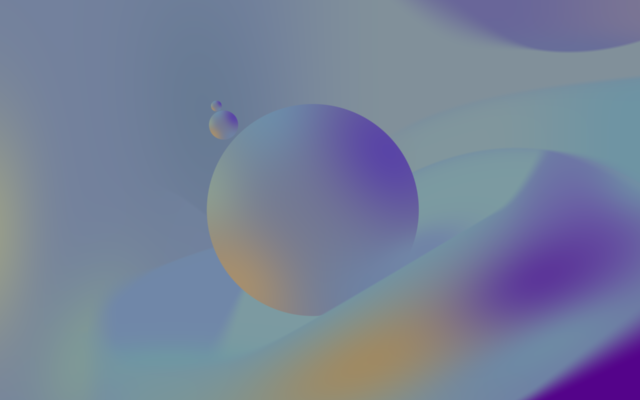
Write a WebGL 1 fragment shader that draws this background.

```glsl
precision highp float;
// Gradient spheres resting in a tilted bowl of soft, flowing violet and teal folds.
uniform vec2 u_resolution;

// Blends an elliptical, rotated glow over a base colour.
vec3 glow(vec3 base, vec3 tint, vec2 p, vec2 center, vec2 radii, float angle) {
  float c = cos(angle), s = sin(angle);
  vec2 d = p - center;
  d = vec2(c * d.x + s * d.y, c * d.y - s * d.x) / radii;
  return mix(base, tint, exp(-dot(d, d)));
}

// Coverage of the positive side of a signed distance.
float cover(float d, float softness) {
  float w = softness + 0.8 / u_resolution.y;
  return smoothstep(-w, w, d);
}

float smoothMax(float a, float b, float k) {
  return 0.5 * (a + b + sqrt((a - b) * (a - b) + k * k));
}

// Far rim of the bowl: a rounded left shoulder joined to a right crest.
float rimHeight(float x) {
  float shoulder = 0.17 + 0.36 * pow(max(x - 0.22, 0.0), 0.46);
  float crest = 0.63 - 0.91 * (x - 1.29) * (x - 1.29);
  return mix(shoulder, crest, smoothstep(0.7, 0.95, x));
}

// Near lip of the bowl, flat on the left and climbing to the right.
float lipHeight(float x) {
  float slope = 0.2125 + 0.6 * (x - 0.8125);
  float tip = 1.0 - smoothstep(0.22, 0.38, x);
  return smoothMax(0.085, slope, 0.05) + 0.2 * smoothstep(1.25, 1.5, x) + 0.085 * tip * tip;
}

vec3 backWall(vec2 p) {
  vec3 slate = vec3(0.45, 0.505, 0.615);
  vec3 col = mix(slate, vec3(0.505, 0.565, 0.605), smoothstep(0.55, 0.98, p.x));
  col = glow(col, vec3(0.405, 0.48, 0.58), p, vec2(0.51, 0.72), vec2(0.17, 0.34), 0.15);

  // Faint fold beside the sphere
  float fold = 0.483 + 0.42 * (0.52 - p.x) - cover(p.x - 0.52, 0.1) * 0.05;
  float below = cover(fold - p.y, 0.004) * smoothstep(0.34, 0.5, p.x);
  col = mix(col, vec3(0.445, 0.51, 0.62), 0.7 * below);

  // Pale edge light and the outer skirt of the bowl
  col = glow(col, vec3(0.60, 0.62, 0.54), p, vec2(-0.04, 0.42), vec2(0.125, 0.3), 0.0);
  col = glow(col, vec3(0.50, 0.60, 0.585), p, vec2(0.22, 0.11), vec2(0.13, 0.22), -0.35);
  return col;
}

vec3 upperFolds(vec3 col, vec2 p) {
  // Teal ribbon with an edge that fades toward the left
  float edge = 0.805 - 0.12 * exp(-5.0 * (p.x - 0.95));
  edge = edge - 0.03 + 0.075 * (p.x - 1.1);
  vec3 ribbon = mix(vec3(0.505, 0.59, 0.615), vec3(0.43, 0.58, 0.64), smoothstep(1.2, 1.6, p.x));
  ribbon = mix(ribbon, vec3(0.46, 0.54, 0.62), 0.6 * exp(-max(edge - p.y, 0.0) * 45.0));
  col = mix(col, ribbon, cover(edge - p.y, 0.006) * smoothstep(0.9, 1.08, p.x));

  // Violet lobe hanging from the top
  float dx = p.x - 1.42;
  float lobe = 0.87 + (dx < 0.0 ? 0.95 : 0.85) * dx * dx;
  vec3 violet = mix(vec3(0.41, 0.40, 0.60), vec3(0.48, 0.46, 0.58), smoothstep(1.25, 1.65, p.x));
  violet = glow(violet, vec3(0.405, 0.43, 0.60), p, vec2(1.42, 0.87), vec2(0.3, 0.05), 0.0);
  float softness = 0.003 + 0.065 * (1.0 - smoothstep(1.08, 1.36, p.x));
  return mix(col, violet, cover(p.y - lobe, softness));
}

vec3 bowlInside(vec2 p) {
  vec3 blue = vec3(0.44, 0.53, 0.66);
  vec3 teal = vec3(0.485, 0.605, 0.63);
  float crease = p.x - 0.608 - 0.42 * (p.y - 0.277);
  vec3 col = mix(blue, teal, cover(crease, 0.01 + 0.15 * max(0.28 - p.y, 0.0)));
  col = glow(col, vec3(0.43, 0.60, 0.635), p, vec2(0.43, 0.085), vec2(0.25, 0.055), 0.0);
  col = glow(col, vec3(0.44, 0.51, 0.66), p, vec2(1.06, 0.37), vec2(0.12, 0.05), 0.4);
  float shade = exp(-max(rimHeight(p.x) - p.y, 0.0) * 50.0);
  return mix(col, vec3(0.44, 0.53, 0.64), 0.55 * shade);
}

vec3 frontRoll(vec2 p) {
  vec3 col = mix(vec3(0.47, 0.59, 0.61), vec3(0.43, 0.50, 0.645), smoothstep(0.8, 1.4, p.x));
  col = glow(col, vec3(0.63, 0.54, 0.38), p, vec2(0.92, 0.10), vec2(0.34, 0.125), 0.42);
  col = glow(col, vec3(0.42, 0.38, 0.65), p, vec2(1.48, 0.42), vec2(0.18, 0.19), 0.3);
  col = glow(col, vec3(0.36, 0.21, 0.60), p, vec2(1.36, 0.31), vec2(0.22, 0.105), 0.4);
  col = glow(col, vec3(0.43, 0.54, 0.645), p, vec2(1.36, 0.125), vec2(0.24, 0.06), 0.45);
  col = glow(col, vec3(0.43, 0.56, 0.65), p, vec2(1.62, 0.56), vec2(0.12, 0.09), -0.3);
  float corner = 0.01 + 0.62 * (p.x - 1.34) - p.y;
  return mix(col, vec3(0.33, 0.01, 0.54), cover(corner, 0.025 + 0.16 * max(p.x - 1.34, 0.0)));
}

// Paints a sphere with warm light at lower left and violet at upper right.
vec3 paintSphere(vec3 col, vec2 p, vec2 center, float radius) {
  vec2 q = (p - center) / radius;
  vec3 skin = vec3(0.45, 0.475, 0.575);
  skin = glow(skin, vec3(0.43, 0.56, 0.66), q, vec2(-0.4, 0.95), vec2(0.7, 0.5), 0.5);
  skin = glow(skin, vec3(0.53, 0.62, 0.59), q, vec2(-1.05, 0.15), vec2(0.4, 0.65), 0.0);
  skin = glow(skin, vec3(0.65, 0.56, 0.43), q, vec2(-0.75, -0.7), vec2(0.75, 0.5), -0.7);
  skin = glow(skin, vec3(0.43, 0.51, 0.635), q, vec2(0.65, -0.75), vec2(0.65, 0.5), 0.4);
  skin = glow(skin, vec3(0.35, 0.27, 0.65), q, vec2(0.72, 0.55), vec2(0.75, 0.55), -0.9);
  return mix(col, skin, cover((1.0 - length(q)) * radius, 0.0005));
}

void main() {
  vec2 p = (gl_FragCoord.xy - 0.5 * u_resolution) / u_resolution.y + vec2(0.8, 0.5);
  vec3 col = upperFolds(backWall(p), p);

  // Bowl, softer toward its left tip
  float tipSoftness = 0.002 + 0.055 * (1.0 - smoothstep(0.22, 0.42, p.x));
  float inside = cover(rimHeight(p.x) - p.y, tipSoftness) * smoothstep(0.2, 0.3, p.x);
  col = mix(col, bowlInside(p), inside);

  // Spheres, with the large one sunk behind the lip
  col = paintSphere(col, p, vec2(0.541, 0.735), 0.0135);
  col = paintSphere(col, p, vec2(0.559, 0.6875), 0.0365);
  col = paintSphere(col, p, vec2(0.782, 0.475), 0.265);
  col = glow(col, vec3(0.44, 0.52, 0.65), p, vec2(1.02, 0.35), vec2(0.1, 0.05), 0.55);

  // Front roll, its lip lit by a thin teal band
  float depth = lipHeight(p.x) - p.y;
  vec3 roll = mix(frontRoll(p), vec3(0.445, 0.575, 0.64), 0.8 * exp(-max(depth, 0.0) * 17.0) * (1.0 - smoothstep(1.15, 1.5, p.x)));
  float lipSoftness = 0.002 + 0.05 * smoothstep(1.2, 1.45, p.x) + 0.03 * (1.0 - smoothstep(0.4, 0.75, p.x));
  float front = cover(depth, lipSoftness) * smoothstep(0.12, 0.4, p.x) * cover(rimHeight(p.x) - p.y, 0.003 + 0.03 * smoothstep(1.35, 1.6, p.x));
  gl_FragColor = vec4(mix(col, roll, front), 1.0);
}
```
